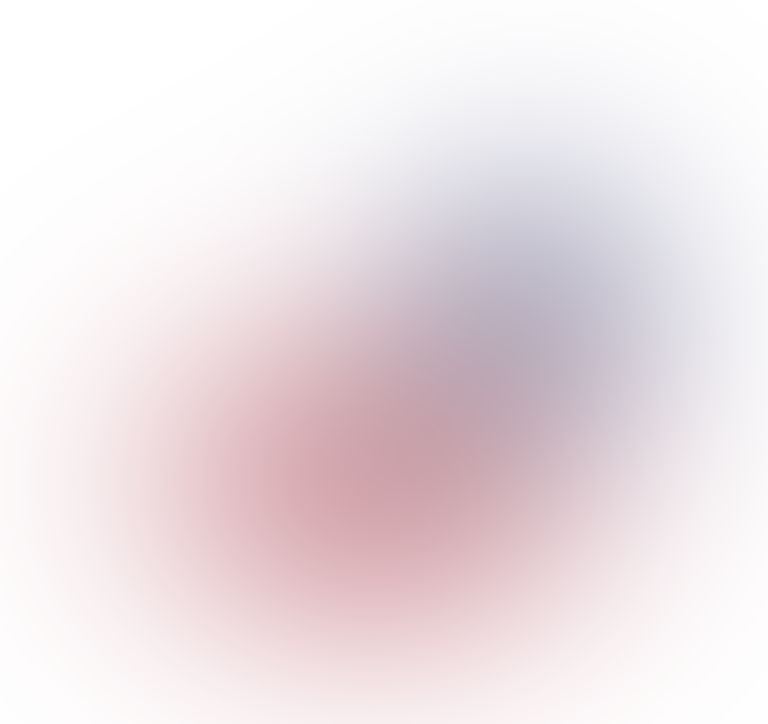
This background is drawn by a WebGL 1 fragment shader. Its source:

```glsl
precision highp float;

uniform vec2 u_resolution;

// Glow centres and spreads, as fractions of the canvas
#define ROSE_CENTER vec2(0.482, 0.335)
#define ROSE_SPREAD vec2(0.203, 0.177)
#define BLUE_CENTER vec2(0.690, 0.571)
#define BLUE_SPREAD vec2(0.154, 0.163)

// Light absorbed per channel at each centre
#define ROSE_ABSORPTION vec3(0.168, 0.410, 0.377)
#define BLUE_ABSORPTION vec3(0.265, 0.252, 0.180)

#define PAPER_COLOR vec3(1.0)

// Elliptical Gaussian falloff, 1 at the centre
float softGlow(vec2 point, vec2 center, vec2 spread) {
    vec2 offset = (point - center) / spread;
    return exp(-0.5 * dot(offset, offset));
}

void main() {
    vec2 uv = gl_FragCoord.xy / u_resolution;

    // Overlapping tints add their absorption, like layers of ink
    vec3 absorption = ROSE_ABSORPTION * softGlow(uv, ROSE_CENTER, ROSE_SPREAD)
                    + BLUE_ABSORPTION * softGlow(uv, BLUE_CENTER, BLUE_SPREAD);

    gl_FragColor = vec4(PAPER_COLOR * exp(-absorption), 1.0);
}
```
